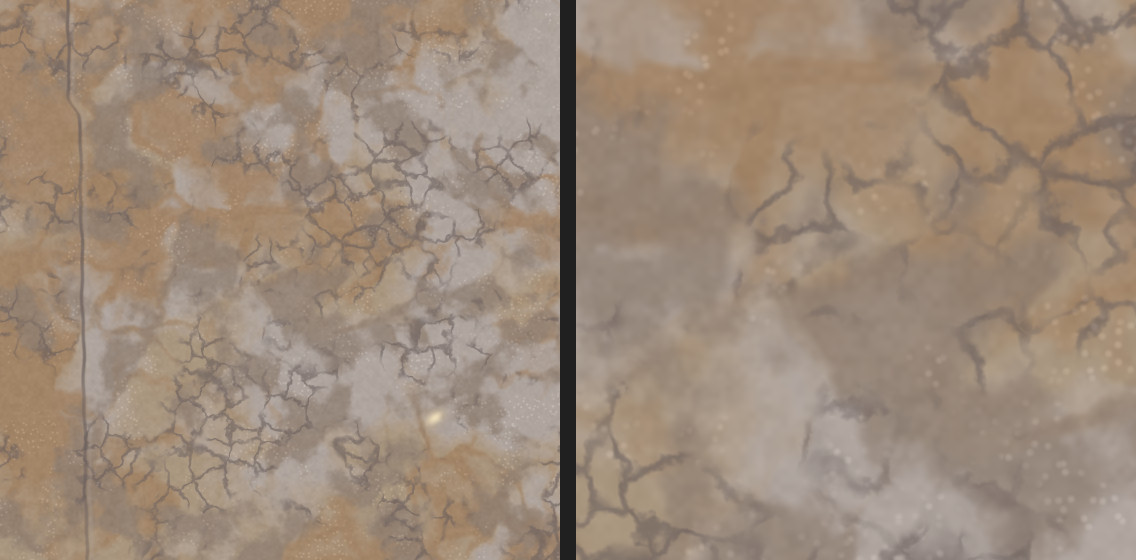
Left, the full canvas; right, a detail of the centre.
Give the GLSL for this texture, as a WebGL 2 fragment shader.

```glsl
#version 300 es
precision highp float;
// Polished cream marble with ochre veins, grey flecks and a thin slab joint.

uniform vec2 u_resolution;
out vec4 fragColor;

const vec3 TAN   = vec3(0.665, 0.590, 0.500);
const vec3 CREAM = vec3(0.685, 0.622, 0.560);
const vec3 PEARL = vec3(0.685, 0.645, 0.620);
const vec3 OCHRE = vec3(0.630, 0.505, 0.385);
const vec3 UMBER = vec3(0.560, 0.495, 0.445);
const vec3 SLATE = vec3(0.420, 0.375, 0.365);
const vec3 GLINT = vec3(0.960, 0.890, 0.740);

vec2 hash2(vec2 p) {
  vec3 q = fract(vec3(p.xyx) * vec3(0.1031, 0.1030, 0.0973));
  q += dot(q, q.yzx + 33.33);
  return fract((q.xx + q.yz) * q.zy);
}

float valueNoise(vec2 p) {
  vec2 i = floor(p), f = fract(p);
  f = f * f * (3.0 - 2.0 * f);
  float low = mix(hash2(i).x, hash2(i + vec2(1, 0)).x, f.x);
  float high = mix(hash2(i + vec2(0, 1)).x, hash2(i + vec2(1, 1)).x, f.x);
  return mix(low, high, f.y);
}

float fbm(vec2 p) {
  float sum = 0.0, gain = 0.5;
  for (int i = 0; i < 5; i++) {
    sum += gain * valueNoise(p);
    p = mat2(1.6, 1.2, -1.2, 1.6) * p + 17.3;
    gain *= 0.52;
  }
  return sum;
}

// Cellular noise: x = distance to nearest point, y = gap to the second.
vec2 cellular(vec2 p) {
  vec2 i = floor(p), f = fract(p);
  float first = 9.0, second = 9.0;
  for (int y = -1; y <= 1; y++) {
    for (int x = -1; x <= 1; x++) {
      vec2 cell = vec2(x, y);
      float d = length(cell + hash2(i + cell) - f);
      second = min(second, max(first, d));
      first = min(first, d);
    }
  }
  return vec2(first, second - first);
}

vec2 warp(vec2 p, float scale, float amount) {
  vec2 bend = vec2(fbm(p * scale + 3.1), fbm(p * scale + 41.7));
  return p + amount * (bend - 0.5);
}

// Cloudy ground, cooler towards the right.
vec3 ground(vec2 p, float vein) {
  float tone = fbm(p * 6.0 + 8.0) + 0.20 * (p.x - 0.42) - 0.07 * vein;
  vec3 color = mix(TAN, CREAM, smoothstep(0.34, 0.50, tone));
  return mix(color, PEARL, smoothstep(0.47, 0.63, tone));
}

// Horizontal position of the joint, with a step near the top.
float jointX(float y) {
  float lower = mix(0.155, 0.142, y / 0.8);
  return mix(lower, 0.122, smoothstep(0.79, 0.83, y));
}

vec3 marble(vec2 p) {
  vec2 q = warp(p, 9.0, 0.14);
  float vein = 1.0 - smoothstep(0.0, 0.35, cellular(q * 10.0).y);
  float leftSlab = 1.0 - smoothstep(-0.004, 0.004, p.x - jointX(p.y));
  vec3 color = ground(q, vein);

  // Ochre stains gather along the veins
  float stain = fbm(q * 5.0 + 27.0) + 0.13 * vein + 0.07 * leftSlab - 0.10 * (p.x - 0.5);
  color = mix(color, OCHRE, 0.85 * smoothstep(0.49, 0.73, stain));

  // Umber shading and small dark flecks
  float shade = fbm(p * 15.0 + 63.0) + 0.09 * vein;
  color = mix(color, UMBER, 0.75 * smoothstep(0.50, 0.72, shade));
  vec2 r = warp(p, 30.0, 0.05);
  float crack = 1.0 - smoothstep(0.02, 0.22, cellular(r * 21.0).y);
  float patches = smoothstep(0.50, 0.68, fbm(p * 11.0 + 91.0) + 0.08 * vein);
  color = mix(color, SLATE, 0.60 * crack * patches);

  // Fine grain and pale crystal specks
  float grain = valueNoise(p * 95.0) + valueNoise(p * 210.0 + 5.0) - 1.0;
  color += 0.025 * grain;
  float speck = 1.0 - smoothstep(0.05, 0.32, cellular(p * 95.0).x);
  color += 0.07 * speck * smoothstep(0.52, 0.70, fbm(p * 22.0 + 12.0));
  return color;
}

vec3 addJoint(vec3 color, vec2 p) {
  float wobble = 0.0012 * sin(p.y * 37.0) + 0.0008 * sin(p.y * 91.0);
  float d = p.x - jointX(p.y) - wobble;
  float core = 1.0 - smoothstep(0.0008, 0.0050, abs(d));
  float rim = 1.0 - smoothstep(0.0, 0.006, abs(d - 0.008));
  float strength = mix(0.45, 0.80, valueNoise(vec2(4.0, p.y * 14.0)));
  strength *= 1.0 - 0.5 * smoothstep(0.77, 0.81, p.y) * (1.0 - smoothstep(0.81, 0.85, p.y));
  color = mix(color, PEARL, 0.25 * rim);
  return mix(color, SLATE, core * strength);
}

float glint(vec2 p, vec2 center, float angle) {
  vec2 d = p - center;
  float c = cos(angle), s = sin(angle);
  d = vec2(c * d.x + s * d.y, c * d.y - s * d.x) / vec2(0.021, 0.012);
  return exp(-1.6 * dot(d, d));
}

void main() {
  vec2 p = gl_FragCoord.xy / u_resolution;
  vec3 color = addJoint(marble(p), p);
  color = mix(color, GLINT, 0.9 * glint(p, vec2(0.777, 0.254), 0.65));
  fragColor = vec4(color, 1.0);
}
```
